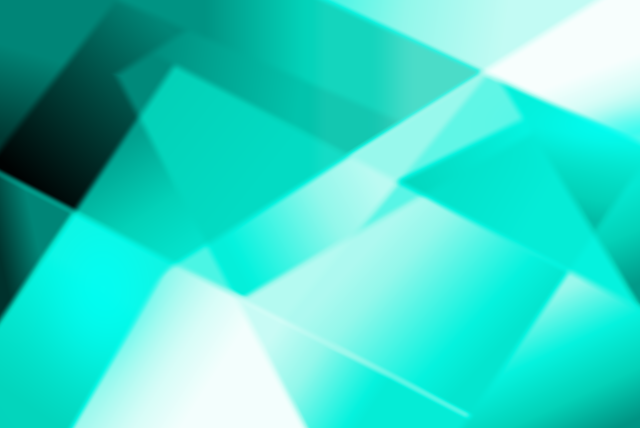
A WebGL 2 fragment shader for this background:

```glsl
#version 300 es
precision highp float;

uniform vec2 u_resolution;
out vec4 outColor;

// Soft half plane: 1 on the left of the line from a to b
float leftOf(vec2 p, vec2 a, vec2 b) {
  vec2 along = normalize(b - a);
  vec2 rel = p - a;
  return smoothstep(-1.3, 1.3, along.x * rel.y - along.y * rel.x);
}

// Tone sliding from one value at a to another at b
float ramp(vec2 p, vec2 a, vec2 b, float fromTone, float toTone) {
  vec2 span = b - a;
  return mix(fromTone, toTone, clamp(dot(p - a, span) / dot(span, span), 0.0, 1.0));
}

// Round falloff around a centre
float glow(vec2 p, vec2 centre, vec2 radius) {
  vec2 q = (p - centre) / radius;
  return exp(-dot(q, q));
}

// Tone 0 is black, 4 is turquoise, 7 is white
vec3 palette(float tone) {
  const vec3 shades[8] = vec3[8](
    vec3(0.0, 0.01, 0.01), vec3(0.0, 0.27, 0.24),
    vec3(0.0, 0.55, 0.49), vec3(0.01, 0.82, 0.72),
    vec3(0.02, 0.95, 0.87), vec3(0.57, 0.97, 0.92),
    vec3(0.84, 0.99, 0.97), vec3(1.0));
  float t = clamp(tone, 0.0, 6.999);
  int i = int(t);
  return mix(shades[i], shades[i + 1], fract(t));
}

void main() {
  // Percent of canvas height, with a 3:2 frame
  vec2 p = gl_FragCoord.xy / u_resolution * vec2(150.0, 100.0);

  // Rising edges, 1 above
  float lowRise = leftOf(p, vec2(56.5, 30.0), vec2(124.8, 68.9));
  float mainRise = leftOf(p, vec2(41.9, 38.7), vec2(140.4, 100.0));
  float cornerRise = leftOf(p, vec2(27.3, 82.5), vec2(54.6, 100.0));
  float rightRise = leftOf(p, vec2(94.5, 58.2), vec2(127.7, 74.7));

  // Falling edges, 1 above
  float lowFall = leftOf(p, vec2(0.0, 59.5), vec2(110.0, 2.7));
  float midFall = leftOf(p, vec2(40.9, 84.8), vec2(150.0, 28.0));
  float highFall = leftOf(p, vec2(27.3, 100.0), vec2(93.6, 71.8));
  float topFall = leftOf(p, vec2(76.0, 100.0), vec2(150.0, 66.5));

  // Steep edges, 1 on the left
  float cornerSteep = leftOf(p, vec2(0.0, 65.0), vec2(27.3, 100.0));
  float leftSteep = leftOf(p, vec2(0.0, 25.0), vec2(40.9, 84.8));
  float crossSteep = leftOf(p, vec2(71.5, 0.0), vec2(27.3, 82.5));
  float midSteep = leftOf(p, vec2(45.8, 0.0), vec2(102.3, 68.3));
  float rightSteep = leftOf(p, vec2(110.0, 2.7), vec2(150.0, 61.0));
  float farSteep = leftOf(p, vec2(150.0, 28.0), vec2(124.8, 68.9));

  // Upper left panes
  float tone = ramp(p, vec2(35.0, 75.0), vec2(60.0, 55.0), 3.0, 3.3);
  tone = mix(tone, 1.95, leftSteep);
  tone = mix(tone, ramp(p, vec2(34.0, 82.0), vec2(70.0, 76.0), 2.0, 2.8), midFall);
  tone = mix(tone, ramp(p, vec2(48.0, 92.0), vec2(72.0, 92.0), 2.1, 3.05), highFall);
  tone = mix(tone, ramp(p, vec2(28.0, 66.0), vec2(44.0, 42.0), 2.3, 3.5),
             crossSteep * (1.0 - leftSteep));
  float shadow = ramp(p, vec2(5.0, 58.0), vec2(38.0, 94.0), 0.0, 1.9);
  tone = mix(tone, shadow, max(leftSteep * crossSteep, cornerRise * (1.0 - highFall)));
  tone = mix(tone, ramp(p, vec2(0.0, 68.0), vec2(6.0, 88.0), 0.8, 1.9), cornerSteep);

  // Pale central panes
  float below = 1.0 - mainRise;
  tone = mix(tone, ramp(p, vec2(54.0, 40.0), vec2(88.0, 58.0), 3.9, 5.6), below);
  tone = mix(tone, 4.5, below * crossSteep);
  tone = mix(tone, 4.6, below * (1.0 - midSteep));
  float slope = ramp(p, vec2(92.0, 48.0), vec2(120.0, 22.0), 5.4, 3.6);
  tone = mix(tone, mix(slope, 5.5, midSteep), below * (1.0 - lowRise));

  // Right panes
  float upper = below * midFall;
  tone = mix(tone, mix(4.65, 5.1, midSteep), upper);
  float jade = mix(ramp(p, vec2(105.0, 55.0), vec2(122.0, 45.0), 3.5, 3.8),
                   ramp(p, vec2(96.0, 58.0), vec2(127.0, 72.0), 3.2, 4.1), lowRise);
  tone = mix(tone, jade, upper * (1.0 - rightRise));
  tone = mix(tone, ramp(p, vec2(142.0, 48.0), vec2(146.0, 66.0), 2.7, 3.9),
             upper * (1.0 - farSteep));
  float farPane = ramp(p, vec2(150.0, 34.0), vec2(142.0, 54.0), 2.2, 3.7);
  tone = mix(tone, mix(farPane, 4.0, farSteep), upper * (1.0 - rightSteep));

  // Bright top right
  float sky = ramp(p, vec2(78.0, 98.0), vec2(118.0, 92.0), 4.5, 5.7);
  float beam = ramp(p, vec2(146.0, 68.0), vec2(140.0, 84.0), 4.8, 6.8);
  tone = mix(tone, mix(beam, sky, mainRise), topFall);

  // Lower left panes and white flare
  float under = 1.0 - lowFall;
  tone = mix(tone, ramp(p, vec2(2.0, 8.0), vec2(20.0, 36.0), 3.1, 4.1), under);
  tone = mix(tone, ramp(p, vec2(0.0, 40.0), vec2(9.0, 42.0), 0.7, 1.9), under * leftSteep);
  float flare = ramp(p, vec2(28.0, 26.0), vec2(50.0, 12.0), 4.8, 6.7);
  float flareEdge = 1.0 - leftOf(p, vec2(18.0, 2.0), vec2(31.0, 24.0));
  tone = mix(tone, flare, under * below * flareEdge);
  tone = mix(tone, ramp(p, vec2(64.0, 22.0), vec2(88.0, 6.0), 5.8, 3.8),
             under * (1.0 - crossSteep));

  // Lower right pane
  tone = mix(tone, ramp(p, vec2(149.0, 2.0), vec2(134.0, 34.0), 2.1, 5.1),
             (1.0 - midFall) * (1.0 - rightSteep));

  // Milky veil and cyan glows
  vec3 color = palette(tone);
  float veil = 0.08 * smoothstep(72.0, 77.0, p.x) + 0.26 * smoothstep(86.0, 98.0, p.x);
  color = mix(color, vec3(0.84, 0.93, 0.9), veil * mainRise * (1.0 - topFall));
  float cyan = under * glow(p, vec2(24.0, 32.0), vec2(13.0, 18.0))
             + below * glow(p, vec2(144.0, 71.0), vec2(16.0, 6.0));
  color = mix(color, vec3(0.0, 1.0, 0.96), cyan * 0.8 * (1.0 - smoothstep(4.2, 6.0, tone))
              * smoothstep(2.0, 3.8, tone));
  outColor = vec4(color, 1.0);
}
```
